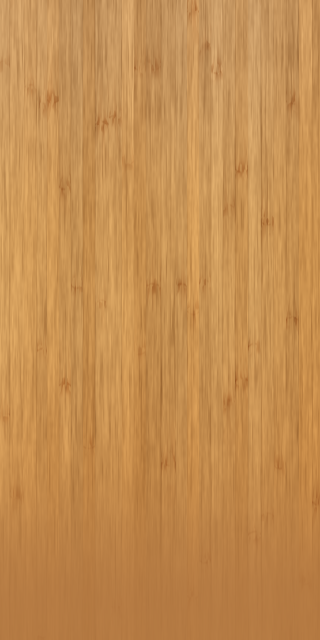
Write a Shadertoy shader that draws this texture.

```glsl
// Bamboo board: narrow upright strips with fine fibres and knuckles, fading to plain brown below.
#define STRIPS 25.3
#define NODE_GAP 0.85
#define NODE_SHARE 0.72
#define NODE_HEIGHT 0.027
#define STRIP_CONTRAST 0.125
#define FIBRE_CONTRAST 0.19
#define SEAM_DEPTH 0.13
#define TOP_COLOR vec3(0.775, 0.582, 0.365)
#define MID_COLOR vec3(0.788, 0.575, 0.322)
#define LOW_COLOR vec3(0.762, 0.533, 0.283)
#define BASE_COLOR vec3(0.708, 0.478, 0.260)

float hash(vec2 p) {
    vec3 q = fract(vec3(p.xyx) * 0.1031);
    q += dot(q, q.yzx + 33.33);
    return fract((q.x + q.y) * q.z);
}

float noise(vec2 p) {
    vec2 i = floor(p), f = fract(p);
    f = f * f * (3.0 - 2.0 * f);
    return mix(mix(hash(i), hash(i + vec2(1, 0)), f.x),
               mix(hash(i + vec2(0, 1)), hash(i + vec2(1, 1)), f.x), f.y);
}

// Long fibres, from broad bands to hair-thin lines, centred on zero
float fibres(vec2 p, float seed) {
    float sum = 0.0, weight = 0.27;
    vec2 scale = vec2(48.0, 1.3);
    for (int i = 0; i < 4; i++) {
        sum += weight * (noise(p * scale + vec2(seed * 17.0, seed * 5.0)) - 0.5);
        scale *= vec2(1.72, 2.2);
        weight *= 1.06;
    }
    return sum;
}

// Short crisp pores and bright threads, the finest layer of the grain
float pores(vec2 p) {
    float dash = noise(p * vec2(256.0, 17.0) + 9.0) - 0.5;
    float speck = noise(p * vec2(235.0, 55.0) + 77.0) - 0.5;
    return 0.105 * dash + 0.05 * speck;
}

// Dark line around a seam at distance d, softened to the canvas resolution
float seamLine(float d, float width) {
    float w = max(width, 0.7 / iResolution.x);
    return exp(-d * d / (w * w)) * width / w;
}

// Knuckle: splintered flecks in an oval, a broken arched ridge and a streaky tail
float knuckle(vec2 p, float across, float strip) {
    float row = p.y / NODE_GAP + hash(vec2(strip, 7.0));
    vec2 cell = vec2(strip, floor(row) + 40.0);
    float centre = 0.5 + 0.5 * (hash(cell) - 0.5);
    float d = (fract(row) - centre) * NODE_GAP;
    float present = step(hash(cell + 19.0), NODE_SHARE);
    float strength = mix(0.4, 1.0, hash(cell + 31.0));

    float side = across - 0.5;
    float bend = d + 0.009 * (1.0 - 4.0 * side * side) * sign(hash(cell + 3.0) - 0.4);
    float oval = exp(-d * d / (NODE_HEIGHT * NODE_HEIGHT) - 2.0 * side * side);
    vec2 splay = vec2(p.x + 0.35 * d * side, p.y);
    float fleck = smoothstep(0.46, 0.74, noise(splay * vec2(170.0, 42.0)));
    float ridge = exp(-pow(bend / 0.004, 2.0)) * smoothstep(0.3, 0.8, noise(p * vec2(140.0, 60.0)));
    float tail = exp(-abs(d) / 0.09) * smoothstep(0.52, 0.8, noise(splay * vec2(165.0, 11.0) + 50.0));
    return present * strength * (oval * (0.13 + 0.62 * fleck) + 0.35 * ridge + 0.34 * tail);
}

vec3 boardGradient(float y) {
    vec3 c = mix(BASE_COLOR, LOW_COLOR, smoothstep(0.04, 0.30, y));
    c = mix(c, MID_COLOR, smoothstep(0.22, 0.55, y));
    return mix(c, TOP_COLOR, smoothstep(0.60, 1.0, y));
}

void mainImage(out vec4 fragColor, in vec2 fragCoord) {
    vec2 uv = fragCoord / iResolution.xy;
    vec2 p = fragCoord / iResolution.x;

    // Strips of slightly uneven width
    float x = p.x * STRIPS + 0.55 * noise(vec2(p.x * 11.0, 4.0));
    float strip = floor(x), across = fract(x);
    float edge = min(across, 1.0 - across) / STRIPS;
    float tone = hash(vec2(strip, 2.0)) - 0.5;
    float warmth = hash(vec2(strip, 13.0)) - 0.5;

    // Tone of strip, fibres and scattered dark hairs
    float shade = STRIP_CONTRAST * tone;
    shade += 0.06 * (noise(vec2(strip * 3.7, p.y * 2.2)) - 0.5);
    shade += FIBRE_CONTRAST * fibres(p, strip) + pores(p);
    float hair = noise(vec2(p.x * 200.0, p.y * 6.0 + strip));
    shade -= 0.085 * smoothstep(0.70, 0.92, hair);

    // Broken seams between strips, and a fainter split within some of them
    float seamId = floor(x + 0.5);
    float seamTone = mix(0.1, 1.0, hash(vec2(seamId, 23.0)));
    seamTone *= 0.35 + 0.9 * noise(vec2(seamId * 5.3, p.y * 5.0));
    shade -= SEAM_DEPTH * seamTone * seamLine(edge, 0.0022);
    float split = (across - mix(0.25, 0.75, hash(vec2(strip, 41.0)))) / STRIPS;
    float splitTone = step(0.6, hash(vec2(strip, 43.0))) * noise(vec2(strip * 2.9, p.y * 4.0));
    shade -= 0.10 * splitTone * seamLine(split, 0.0018);

    // Detail dissolves toward the plain lower end
    float detail = mix(0.16, 1.0, smoothstep(0.04, 0.36, uv.y));
    vec3 color = boardGradient(uv.y);
    color *= 1.0 + detail * shade * vec3(0.85, 1.12, 1.5);
    color *= 1.0 + detail * warmth * vec3(0.02, -0.015, -0.09);
    float mark = clamp(knuckle(p, across, strip) * detail, 0.0, 0.8);
    color *= 1.0 - mark * vec3(0.20, 0.36, 0.52);

    fragColor = vec4(clamp(color, 0.0, 1.0), 1.0);
}
```
